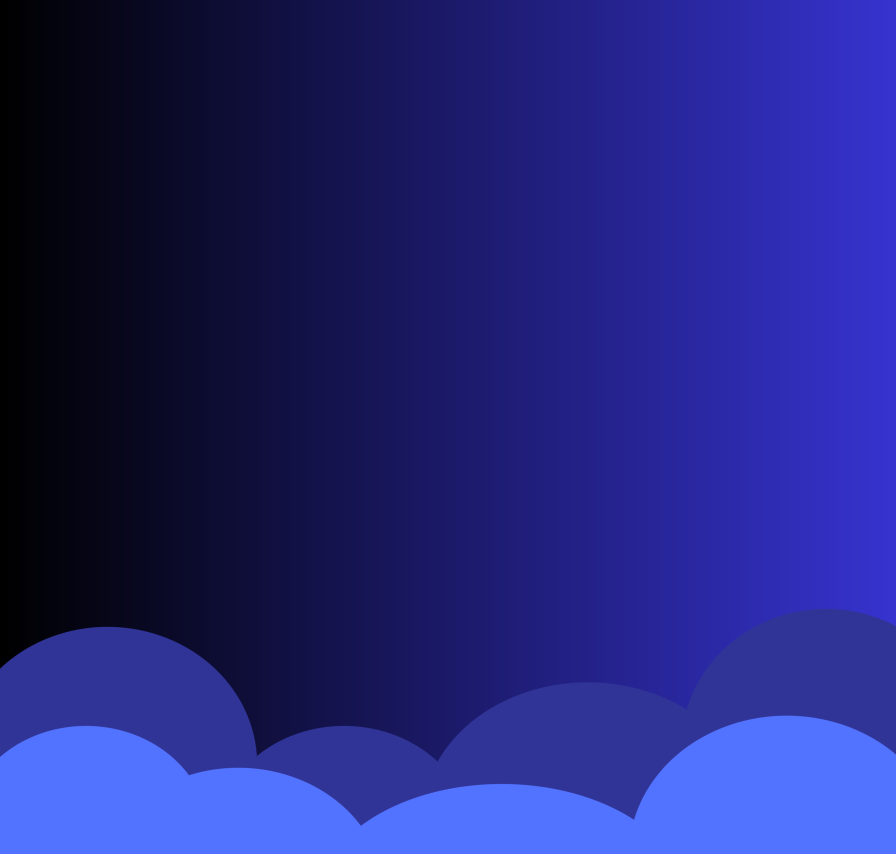
Reproduce this background procedurally as a Shadertoy shader.

```glsl
const vec3 NIGHT_BLACK = vec3(0.0);
const vec3 NIGHT_BLUE  = vec3(0.212, 0.200, 0.815);
const vec3 BACK_CLOUD  = vec3(0.190, 0.204, 0.592);
const vec3 FRONT_CLOUD = vec3(0.322, 0.450, 1.000);

// Each puff holds its centre (xy) and radii (zw) in canvas fractions.
const vec4 BACK_PUFFS[4] = vec4[4](
    vec4(0.120, 0.105, 0.167, 0.161),
    vec4(0.384, 0.018, 0.143, 0.132),
    vec4(0.656, 0.040, 0.185, 0.161),
    vec4(0.922, 0.124, 0.162, 0.163));
const vec4 FRONT_PUFFS[4] = vec4[4](
    vec4(0.096,  0.023, 0.137, 0.127),
    vec4(0.266, -0.048, 0.163, 0.149),
    vec4(0.560, -0.060, 0.208, 0.142),
    vec4(0.878, -0.001, 0.176, 0.163));

// Approximate distance to an elliptic dome standing on a straight column
float domeDistance(vec2 p, vec4 puff) {
    vec2 q = p - puff.xy;
    q.y = max(q.y, 0.0);
    float k = length(q / puff.zw);
    float slope = length(q / (puff.zw * puff.zw));
    return k * (k - 1.0) / max(slope, 1e-4);
}

// Union of the domes in one cloud bank
float bankDistance(vec2 p, vec4 puffs[4]) {
    float d = 1e3;
    for (int i = 0; i < 4; i++) {
        d = min(d, domeDistance(p, puffs[i]));
    }
    return d;
}

vec3 paintBank(vec3 under, vec3 tint, float d, float pixel) {
    return mix(tint, under, smoothstep(-0.7 * pixel, 0.7 * pixel, d));
}

void mainImage(out vec4 fragColor, in vec2 fragCoord) {
    vec2 uv = fragCoord / iResolution.xy;
    float pixel = 1.0 / min(iResolution.x, iResolution.y);

    // Sky brightening from left to right
    vec3 color = mix(NIGHT_BLACK, NIGHT_BLUE, uv.x);

    // Cloud banks, far to near
    color = paintBank(color, BACK_CLOUD, bankDistance(uv, BACK_PUFFS), pixel);
    color = paintBank(color, FRONT_CLOUD, bankDistance(uv, FRONT_PUFFS), pixel);

    fragColor = vec4(color, 1.0);
}
```
